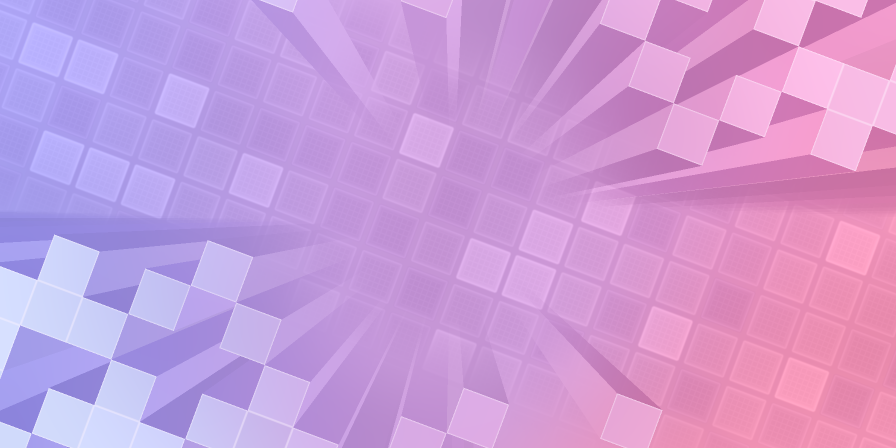
A Shadertoy shader for this background:

```glsl
// Tilted pastel mosaic: floating tiles extruded toward a vanishing point over a sunken grid.

const float PITCH = 0.1084;                  // tile spacing, canvas heights
const float TILT = 0.358;                    // lattice rotation, radians
const vec2 LATTICE_ORIGIN = vec2(0.0156, 0.047);
const vec2 VANISH = vec2(0.008, 0.014);
const float MAX_DEPTH = 3.3;                 // reach of the extruded walls
const float CLEAR_RADIUS = 0.16;             // walls dissolve inside this
const int MAX_CELLS = 34;
const int AA = 2;                            // samples per axis

const vec3 BLUE = vec3(0.63, 0.61, 0.92);
const vec3 LILAC = vec3(0.83, 0.64, 0.88);
const vec3 ROSE = vec3(0.93, 0.59, 0.79);
const vec3 SALMON = vec3(0.97, 0.59, 0.71);
const vec3 ICE = vec3(0.84, 0.88, 1.0);
const vec3 ORCHID = vec3(0.92, 0.73, 0.94);
const vec3 BLUSH = vec3(0.99, 0.76, 0.92);
const vec3 SHADE_LEFT = vec3(0.87, 0.85, 0.94);
const vec3 SHADE_MIDDLE = vec3(0.92, 0.88, 0.94);
const vec3 SHADE_RIGHT = vec3(0.86, 0.77, 0.87);

float hash(vec2 p) {
    vec3 h = fract(p.xyx * vec3(0.1031, 0.1030, 0.0973));
    h += dot(h, h.yzx + 33.33);
    return fract((h.x + h.y) * h.z);
}

float noise(vec2 p) {
    vec2 i = floor(p), f = fract(p);
    f = f * f * (3.0 - 2.0 * f);
    return mix(mix(hash(i), hash(i + vec2(1, 0)), f.x),
               mix(hash(i + vec2(0, 1)), hash(i + 1.0), f.x), f.y);
}

// Canvas to lattice units: x runs right and down, y runs down and left.
vec2 toLattice(vec2 p) {
    float c = cos(TILT), s = sin(TILT);
    vec2 d = (p - LATTICE_ORIGIN) / PITCH;
    return vec2(c * d.x - s * d.y, -s * d.x - c * d.y);
}

// Floating tiles: a broken checkerboard with point symmetry, in diagonal coordinates.
bool isRaised(vec2 cell) {
    vec2 c = cell.y < 0.0 ? cell : -cell;
    float a = c.x + c.y, b = c.x - c.y;
    if (mod(a, 2.0) > 0.5)
        return b > 6.5 && a < 1.5 + 2.0 * floor((b - 7.0) / 4.0) && abs(b - 2.0 * a - 11.0) > 0.5;
    float band = b - 2.0 * a - 15.0;
    bool corner = abs(a - 2.0) < 0.5 && b > 11.5;
    bool scattered = a > -8.5 && a < -1.5 && band < (a < -7.5 ? 0.0 : 1.5) && band > (a > -5.5 ? 0.5 : -1.5);
    return corner || scattered;
}

vec3 backdrop(vec2 p) {
    vec3 col = mix(BLUE, LILAC, smoothstep(-1.05, 0.08, p.x));
    col = mix(col, ROSE, smoothstep(0.05, 0.9, p.x));
    col = mix(col, SALMON, smoothstep(0.4, 1.3, p.x - p.y));
    col += 0.07 * smoothstep(0.1, 0.9, p.y - 0.4 * p.x);
    return col + 0.04 * (noise(p * 4.0 + 7.0) - 0.5);
}

float boxDistance(vec2 p, float halfSize, float radius) {
    vec2 d = abs(p) - halfSize + radius;
    return length(max(d, 0.0)) + min(max(d.x, d.y), 0.0) - radius;
}

vec3 sunkenGrid(vec3 col, vec2 q, float px) {
    vec2 cell = floor(q + 0.5), local = q - cell;
    float d = boxDistance(local, 0.45, 0.05);
    float inside = 1.0 - smoothstep(-px, px, d);
    float rim = inside * exp(-abs(d + 0.03) * 24.0);
    vec2 dots = abs(fract(local * 9.0) - 0.5);
    float mesh = smoothstep(0.30, 0.48, max(dots.x, dots.y)) * (1.0 - smoothstep(-0.14, -0.07, d));
    float tone = hash(cell + 41.0);
    float fade = 1.0 - smoothstep(1.8, 4.2, abs(q.y));
    vec3 tile = col * mix(vec3(0.91, 0.87, 0.93), vec3(0.98), tone);
    tile += 0.035 * smoothstep(0.84, 0.9, tone) + 0.015 * mesh + 0.05 * rim;
    return mix(col, mix(col * vec3(0.95, 0.93, 0.96), tile, inside), fade);
}

// Walk outward through the lattice; the first raised cell met owns the wall.
vec3 extrudedWalls(vec3 col, vec3 base, vec2 q, vec2 p) {
    vec2 dir = q - toLattice(VANISH);
    dir += vec2(lessThan(abs(dir), vec2(1e-4))) * 2e-4;
    vec2 cell = floor(q + 0.5), stride = sign(dir);
    vec2 next = (cell + 0.5 * stride - q) / dir;
    for (int i = 0; i < MAX_CELLS; i++) {
        bool alongX = next.x < next.y;
        float depth = alongX ? next.x : next.y;
        if (depth > MAX_DEPTH) break;
        vec2 move = alongX ? vec2(stride.x, 0.0) : vec2(0.0, stride.y);
        cell += move;
        next += abs(move) / abs(dir);
        if (isRaised(cell)) {
            float fade = 1.0 - smoothstep(0.3, MAX_DEPTH, depth);
            fade *= smoothstep(CLEAR_RADIUS, 0.5, length(p));
            vec3 shade = mix(SHADE_LEFT, SHADE_MIDDLE, smoothstep(-0.7, -0.1, p.x));
            shade = mix(shade, SHADE_RIGHT, smoothstep(0.05, 0.5, p.x));
            vec3 wall = alongX ? base + 0.015 : base * shade;
            wall *= 0.95 + 0.07 * hash(cell + 5.0);
            return mix(col, wall, fade * 0.95);
        }
    }
    return col;
}

vec3 raisedTile(vec3 base, vec2 p, vec2 q, float px) {
    vec2 cell = floor(q + 0.5), local = abs(q - cell);
    vec3 paint = mix(mix(ICE, ORCHID, smoothstep(-0.65, 0.0, p.x)), BLUSH, smoothstep(0.1, 0.8, p.x));
    float opacity = mix(0.4, 0.95, smoothstep(0.45, 1.05, length(p)));
    vec3 col = mix(base, paint, opacity) + 0.03 * (hash(cell) - 0.5);
    float edge = smoothstep(0.5 - 1.6 * px, 0.5 - 0.4 * px, max(local.x, local.y));
    return mix(col, vec3(1.0, 0.96, 1.0), 0.42 * edge);
}

vec3 scene(vec2 p, float px) {
    vec2 q = toLattice(p);
    vec3 base = backdrop(p);
    if (isRaised(floor(q + 0.5))) return raisedTile(base, p, q, px);
    return extrudedWalls(sunkenGrid(base, q, px), base, q, p);
}

void mainImage(out vec4 fragColor, in vec2 fragCoord) {
    float px = 1.0 / (PITCH * iResolution.y);
    vec3 sum = vec3(0.0);
    for (int i = 0; i < AA * AA; i++) {
        vec2 jitter = (vec2(i % AA, i / AA) + 0.5) / float(AA) - 0.5;
        sum += scene((fragCoord + jitter - 0.5 * iResolution.xy) / iResolution.y, px);
    }
    fragColor = vec4(clamp(sum / float(AA * AA), 0.0, 1.0), 1.0);
}
```
